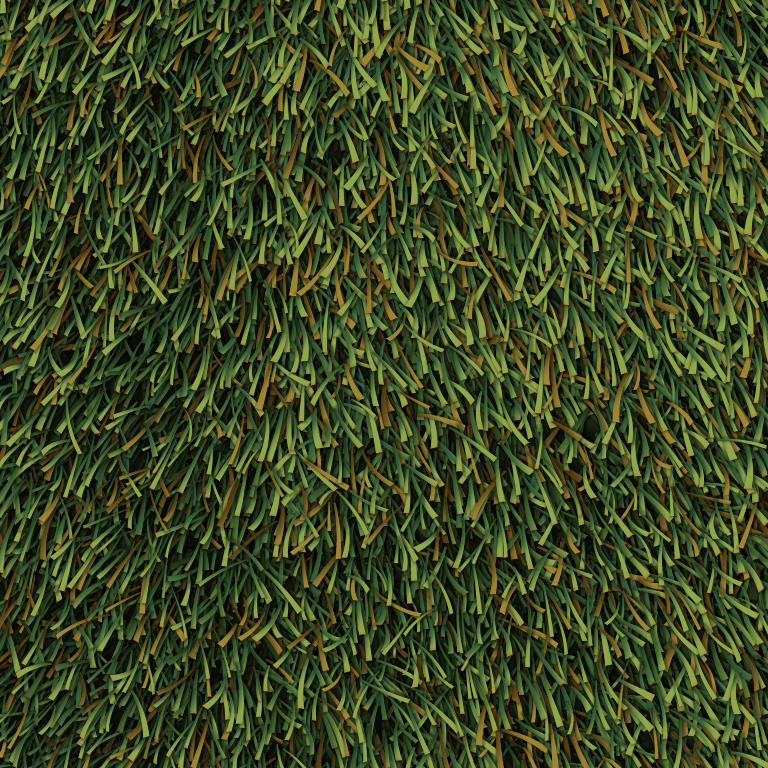
A three.js fragment shader for this texture:

```glsl
varying vec2 vUv;

const int LAYERS = 9;
const vec2 CELL = vec2(0.021, 0.046);      // one blade per cell and layer
const vec2 HALF_LENGTH = vec2(0.017, 0.040);
const vec2 HALF_WIDTH = vec2(0.0019, 0.0045);
const float EDGE = 0.0008;
const float SHADOW_REACH = 0.005;
const float SHADOW = 0.32;
const float DRY_SHARE = 0.19;
const float DENSITY = 0.86;
const float LEAN_LEFT = 0.50;
const float LEAN_RIGHT = -0.36;

const vec3 SOIL = vec3(0.045, 0.055, 0.030);
const vec3 DEEP_GREEN = vec3(0.14, 0.21, 0.09);
const vec3 MID_GREEN = vec3(0.26, 0.40, 0.19);
const vec3 COOL_GREEN = vec3(0.19, 0.37, 0.23);
const vec3 LIGHT_GREEN = vec3(0.56, 0.65, 0.29);
const vec3 BROWN = vec3(0.34, 0.25, 0.08);
const vec3 STRAW = vec3(0.62, 0.52, 0.20);
const vec3 CUT_END = vec3(0.66, 0.49, 0.21);

float hash(vec2 p) {
  return fract(sin(dot(p, vec2(127.1, 311.7))) * 43758.5453);
}

float noise(vec2 p) {
  vec2 i = floor(p);
  vec2 f = fract(p);
  f = f * f * (3.0 - 2.0 * f);
  float low = mix(hash(i), hash(i + vec2(1.0, 0.0)), f.x);
  float high = mix(hash(i + vec2(0.0, 1.0)), hash(i + vec2(1.0, 1.0)), f.x);
  return mix(low, high, f.y);
}

// Growth direction: right-leaning at the left, left-leaning at the right
float leanAt(vec2 p) {
  float swirl = sin(p.x * 9.0 + 4.0 * p.y) * sin(p.y * 8.0 - 3.0 * p.x + 1.0);
  return mix(LEAN_LEFT, LEAN_RIGHT, smoothstep(0.0, 0.85, p.x)) + 0.16 * swirl;
}

vec3 greenRamp(float tone, float cool) {
  vec3 mid = mix(MID_GREEN, COOL_GREEN, cool);
  vec3 c = mix(SOIL, DEEP_GREEN, smoothstep(0.0, 0.36, tone));
  c = mix(c, mid, smoothstep(0.32, 0.66, tone));
  return mix(c, LIGHT_GREEN, smoothstep(0.62, 1.0, tone));
}

vec3 dryRamp(float tone) {
  vec3 c = mix(SOIL, BROWN, smoothstep(0.0, 0.55, tone));
  return mix(c, STRAW, smoothstep(0.5, 1.0, tone));
}

// Paints one blade, and its shadow, over the colour below
vec3 paintBlade(vec3 base, vec2 uv, vec2 cell, float depth, float patchTone) {
  vec2 seed = cell + floor(depth * 100.0) * vec2(0.37, 0.73);
  vec2 root = (cell + vec2(hash(seed), hash(seed + 17.3))) * CELL;
  vec2 offset = uv - root;
  if (hash(seed + 5.9) > DENSITY || dot(offset, offset) > CELL.y * CELL.y) return base;

  float s = hash(seed + 31.7) * 2.0 - 1.0;
  float lean = leanAt(root) + s * (0.28 + 0.70 * s * s);
  vec2 axis = vec2(sin(lean), cos(lean));
  vec2 p = vec2(dot(offset, vec2(axis.y, -axis.x)), dot(offset, axis));

  float size = hash(seed + 43.1);
  float halfLength = mix(HALF_LENGTH.x, HALF_LENGTH.y, size);
  float along = clamp(0.5 + 0.5 * p.y / halfLength, 0.0, 1.0);
  float bend = (hash(seed + 59.2) - 0.5) * 0.012;
  p.x += bend * (along - 0.5) * (along - 0.5) * 4.0;

  float width = mix(HALF_WIDTH.x, HALF_WIDTH.y, hash(seed + 67.8));
  width *= (1.0 - 0.6 * along) * (0.85 + 0.4 * patchTone);
  float dist = max(abs(p.x) - width, abs(p.y) - halfLength);
  float shadowDist = max(abs(p.x - 0.0012) - width, abs(p.y) - halfLength);
  float shade = 1.0 - smoothstep(0.0, SHADOW_REACH, shadowDist);
  float cover = 1.0 - smoothstep(-EDGE, EDGE, dist);

  // The cut lower end catches light; the far end sinks into the turf
  float vary = hash(seed + 83.4) - 0.5;
  float tone = mix(0.18, 0.98, depth) + 0.55 * vary + 0.30 * (patchTone - 0.5);
  tone *= mix(1.12, 0.48, along);
  tone += 0.09 * clamp(p.x / width, -1.0, 1.0);

  float kind = hash(seed + 97.6);
  vec3 blade = greenRamp(tone, hash(seed + 71.5));
  if (kind < DRY_SHARE) blade = dryRamp(tone);
  float cut = 1.0 - smoothstep(0.0, 0.005, p.y + halfLength);
  blade = mix(blade, CUT_END * clamp(tone, 0.0, 1.1), cut * step(kind, 0.6) * 0.75);
  return mix(base * (1.0 - SHADOW * shade), blade, cover);
}

void main() {
  float patchTone = 0.6 * noise(vUv * 5.0 + 3.0) + 0.25 * noise(vUv * 13.0);
  patchTone += 0.22 * smoothstep(0.0, 0.9, vUv.x);
  vec3 color = mix(SOIL, DEEP_GREEN, 0.6 * noise(vUv * 60.0));

  // Layers from the deep turf to the lit top
  for (int layer = 0; layer < LAYERS; layer++) {
    float depth = float(layer) / float(LAYERS - 1);
    vec2 shift = vec2(0.0077, 0.0171) * float(layer);
    vec2 uv = vUv + shift;
    vec2 home = floor(uv / CELL);
    for (int y = -1; y <= 1; y++) {
      for (int x = -2; x <= 2; x++) {
        color = paintBlade(color, uv, home + vec2(float(x), float(y)), depth, patchTone);
      }
    }
  }
  gl_FragColor = vec4(color, 1.0);
}
```
